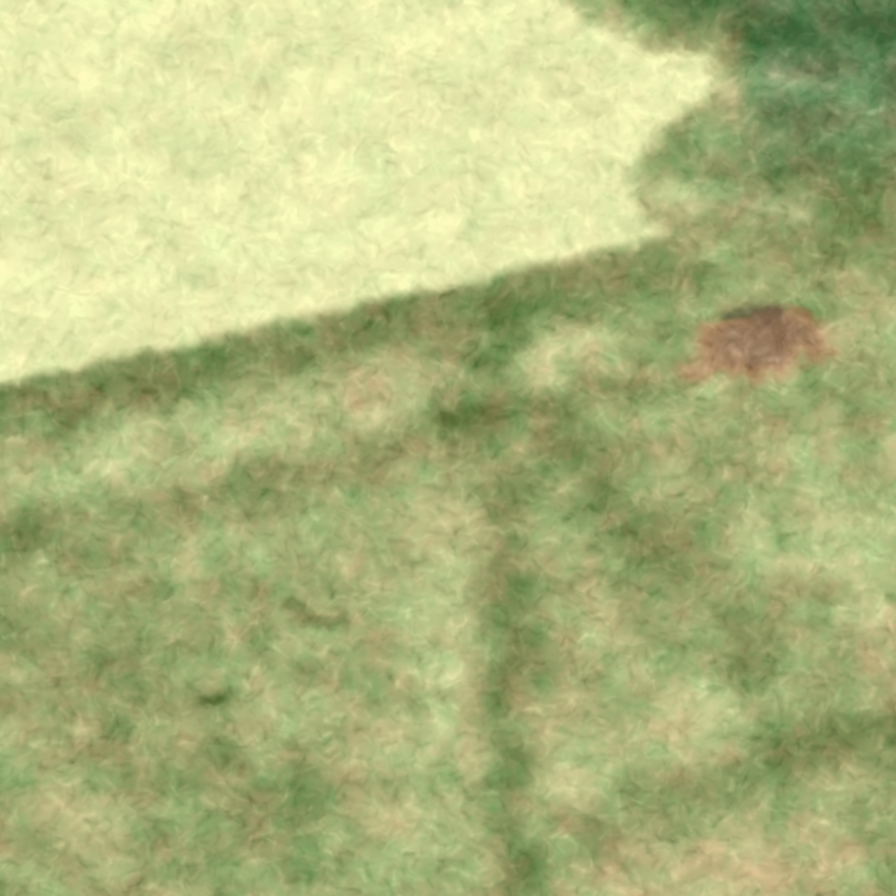
Write a WebGL 1 fragment shader that draws this texture.

```glsl
precision highp float;
// Sunlit lawn crossed by soft tree shadows, with a small patch of bare earth.
uniform vec2 u_resolution;

float hash(vec2 p) {
  vec3 q = fract(vec3(p.xyx) * 0.1031);
  q += dot(q, q.yzx + 33.33);
  return fract((q.x + q.y) * q.z);
}

float noise(vec2 p) {
  vec2 i = floor(p), f = fract(p);
  f = f * f * (3.0 - 2.0 * f);
  return mix(mix(hash(i), hash(i + vec2(1.0, 0.0)), f.x),
             mix(hash(i + vec2(0.0, 1.0)), hash(i + 1.0), f.x), f.y);
}

float fbm(vec2 p) {
  float sum = 0.0, amp = 0.5;
  for (int i = 0; i < 4; i++) {
    sum += amp * noise(p);
    p = mat2(0.8, 0.6, -0.6, 0.8) * p * 2.03 + 7.1;
    amp *= 0.5;
  }
  return sum / 0.9375;
}

// Soft-edged stroke from a to b, 1 along its core.
float streak(vec2 p, vec2 a, vec2 b, float width) {
  vec2 ab = b - a;
  float t = clamp(dot(p - a, ab) / dot(ab, ab), 0.0, 1.0);
  vec2 d = (p - a - ab * t) / width;
  return exp(-dot(d, d));
}

// Signed light and dark grass blades, one per cell at a random angle.
float blades(vec2 p) {
  vec2 cell = floor(p);
  float sum = 0.0;
  for (int j = -1; j <= 1; j++) {
    for (int i = -1; i <= 1; i++) {
      vec2 c = cell + vec2(float(i), float(j));
      float angle = 6.2832 * hash(c + 41.0);
      vec2 root = c + vec2(hash(c), hash(c + 17.0));
      vec2 reach = 0.42 * vec2(cos(angle), sin(angle));
      sum += (2.0 * hash(c + 73.0) - 1.0) * streak(p, root - reach, root + reach, 0.24);
    }
  }
  return sum;
}

// Signed ellipse field, negative inside.
float ellipse(vec2 p, vec2 center, vec2 radius) {
  return (length((p - center) / radius) - 1.0) * min(radius.x, radius.y);
}

void main() {
  vec2 p = gl_FragCoord.xy / u_resolution;
  vec2 ripple = vec2(fbm(p * 26.0), fbm(p * 26.0 + 50.0)) - 0.5;
  vec2 q = p + ripple * 0.045;

  // Tree crown shadow and the long slanted shadow edge
  float crown = min(ellipse(q, vec2(0.87, 1.02), vec2(0.23, 0.09)),
                    ellipse(q, vec2(0.91, 0.80), vec2(0.20, 0.11)));
  crown = min(crown, 0.795 - q.x);
  vec2 edge = p + ripple * 0.018;
  float slant = edge.y - 0.568 - 0.225 * edge.x;
  float sun = smoothstep(-0.010, 0.012, slant) * smoothstep(-0.010, 0.012, crown);

  // Broad shade bands
  float light = 0.39;
  light -= 0.27 * streak(q, vec2(-0.05, 0.525), vec2(0.75, 0.705), 0.045);
  light -= 0.20 * streak(q, vec2(0.02, 0.40), vec2(0.50, 0.515), 0.032);
  light -= 0.18 * streak(q, vec2(0.50, 0.535), vec2(0.70, 0.575), 0.030);
  light -= 0.20 * streak(q, vec2(0.54, 0.50), vec2(0.56, 0.66), 0.035);
  light -= 0.29 * streak(q, vec2(0.56, 0.44), vec2(0.57, 0.0), 0.033);
  light -= 0.22 * streak(q, vec2(0.62, 0.50), vec2(0.85, 0.27), 0.045);
  light -= 0.24 * streak(q, vec2(1.02, 0.21), vec2(0.68, 0.09), 0.042);
  light -= 0.13 * streak(q, vec2(0.02, 0.30), vec2(0.31, 0.08), 0.085);
  light -= 0.32 * smoothstep(0.0, 0.06, -crown) * smoothstep(0.64, 0.77, p.y);
  light -= 0.16 * streak(q, vec2(0.80, 1.0), vec2(1.0, 0.96), 0.055);

  // Brighter patches between the bands
  light += 0.19 * streak(q, vec2(0.05, 0.46), vec2(0.46, 0.55), 0.038);
  light += 0.25 * streak(q, vec2(0.59, 0.59), vec2(0.67, 0.605), 0.027);
  light += 0.22 * streak(q, vec2(0.65, 0.16), vec2(0.78, 0.18), 0.055);
  light += 0.18 * streak(q, vec2(0.50, 0.40), vec2(0.49, 0.06), 0.045);
  light += 0.18 * streak(q, vec2(0.90, 0.43), vec2(1.0, 0.33), 0.060);
  light += 0.34 * streak(q, vec2(0.75, 0.79), vec2(0.88, 0.765), 0.020);
  light += 0.24 * streak(q, vec2(0.81, 0.91), vec2(0.93, 0.90), 0.020);
  light = mix(light, 0.97, sun);

  // Grass detail at three scales
  vec2 g = p + ripple * 0.012;
  float detail = 0.13 * blades(g * vec2(62.0, 72.0)) + 0.09 * blades(g * 105.0 + 31.0);
  float clumps = fbm(p * vec2(24.0, 32.0) + 9.0) - 0.5;
  light += detail * mix(1.0, 0.85, sun) + clumps * mix(0.55, 0.35, sun);
  light -= 0.35 * (streak(q, vec2(0.225, 0.225), vec2(0.24, 0.224), 0.010)
                 + streak(q, vec2(0.33, 0.33), vec2(0.38, 0.305), 0.010));
  light = clamp(light, -0.25, 1.10);
  vec3 color = mix(vec3(0.46, 0.51, 0.30), vec3(0.93, 0.94, 0.70), light);

  // Cool shade at the crown, dry straw and green tufts
  float cool = smoothstep(0.0, 0.08, -crown) * smoothstep(0.70, 0.95, p.y);
  color += cool * vec3(-0.07, -0.01, 0.03);
  float tint = fbm(p * 38.0 + 80.0) - 0.5;
  color += tint * vec3(0.20, 0.0, 0.06) * (1.0 - 0.6 * sun);
  float straw = streak(q, vec2(0.70, 0.01), vec2(0.90, 0.04), 0.05)
              + streak(q, vec2(0.96, 0.29), vec2(1.0, 0.26), 0.04)
              + 0.6 * streak(q, vec2(0.40, 0.56), vec2(0.51, 0.58), 0.025);
  color += straw * vec3(0.08, 0.02, 0.04);

  // Bare earth with a pale rim
  float earth = ellipse(q, vec2(0.85, 0.615 + 0.12 * (p.x - 0.85)), vec2(0.083, 0.033));
  vec3 soil = vec3(0.57, 0.44, 0.34) + detail * 0.5 + clumps * 0.25;
  soil += vec3(0.16, 0.13, 0.08) * smoothstep(-0.018, 0.0, earth);
  color = mix(color, soil, 0.9 * smoothstep(0.008, -0.008, earth));
  color *= 1.0 - 0.35 * streak(q, vec2(0.83, 0.648), vec2(0.86, 0.645), 0.010);

  gl_FragColor = vec4(clamp(color, 0.0, 1.0), 1.0);
}
```
